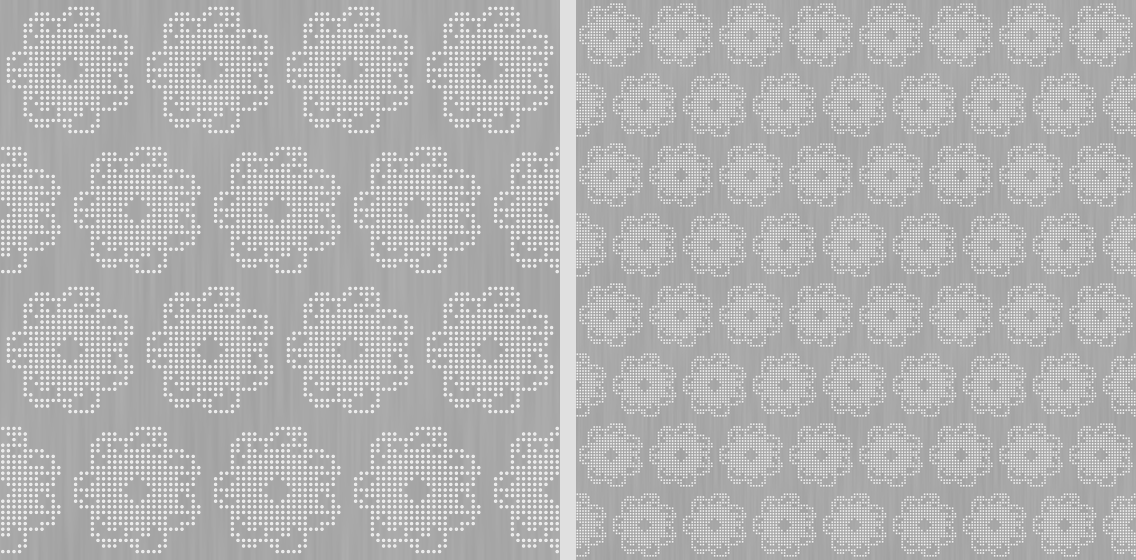
Left: one tile. Right: repeated 2 by 2.
This pattern is drawn by a Shadertoy shader. Its source:

```glsl
#define REPEATS 4          // flowers across and down
#define PITCH 25           // dot cells per flower
#define STAGGER 12         // cell shift of alternate rows
#define PETALS 7.0
#define PETAL_CENTER 7.7   // lengths in dot cells
#define PETAL_RADIUS 4.19
#define EYE_RADIUS 2.1
#define DOT_RADIUS 0.305
#define STRAY_DOTS 0.2     // share of dots left inside the petal gaps
#define METAL vec3(0.657)
#define DOT_COLOR vec3(0.93)
#define GRAIN 0.035

float hash(ivec2 p) {
    uint h = uint(p.x) * 1597334677u ^ uint(p.y) * 3812015801u;
    h = (h ^ (h >> 15u)) * 2246822519u;
    h = (h ^ (h >> 13u)) * 3266489917u;
    return float((h ^ (h >> 16u)) >> 8u) / 16777216.0;
}

// Value noise that wraps after one canvas
float wrapNoise(vec2 uv, ivec2 period, int seed) {
    vec2 p = uv * vec2(period);
    ivec2 a = ivec2(floor(p));
    ivec2 b = (a + 1) % period;
    a = a % period;
    vec2 f = fract(p);
    f = f * f * (3.0 - 2.0 * f);
    ivec2 s = ivec2(seed * 1013, seed * 571);
    return mix(mix(hash(a + s), hash(ivec2(b.x, a.y) + s), f.x),
               mix(hash(ivec2(a.x, b.y) + s), hash(b + s), f.x), f.y);
}

// Whether the flower has a dot at this cell, counted from its center
bool flowerHasDot(ivec2 cell) {
    vec2 p = vec2(cell);
    float r = length(p);
    if (r < EYE_RADIUS) return false;

    // Fold into one petal, the first pointing left
    float sector = 6.2831853 / PETALS;
    float angle = atan(p.y, -p.x);
    angle -= sector * floor(angle / sector + 0.5);
    vec2 q = r * vec2(cos(angle), sin(angle)) - vec2(PETAL_CENTER, 0.0);
    float d = length(q);

    // Open crescent between the petal rim and its core
    bool gap = q.x > -0.7 && d > 1.35 && d < 2.85;
    if (gap) return hash(cell + 64) < STRAY_DOTS;
    return d < PETAL_RADIUS || r < PETAL_CENTER;
}

// Vertically brushed sheet
vec3 brushedMetal(vec2 uv) {
    float grain = 0.35 * wrapNoise(uv, ivec2(240, 10), 1)
                + 0.35 * wrapNoise(uv, ivec2(96, 6), 2)
                + 0.30 * wrapNoise(uv, ivec2(9, 4), 3);
    return METAL + GRAIN * 2.0 * (grain - 0.5);
}

void mainImage(out vec4 fragColor, in vec2 fragCoord) {
    vec2 uv = fragCoord / iResolution.xy;
    int cells = REPEATS * PITCH;
    vec2 grid = uv * float(cells);
    float pixel = float(cells) / min(iResolution.x, iResolution.y);

    // Staggered flowers on one shared dot grid
    ivec2 cell = ivec2(floor(grid));
    int row = cell.y / PITCH;
    cell.x += row % 2 == 0 ? cells - STAGGER : 0;
    ivec2 local = cell % PITCH - PITCH / 2;

    // Round dots with a faintly brighter rim
    float d = length(fract(grid) - 0.5);
    float dotMask = 1.0 - smoothstep(-0.6 * pixel, 0.6 * pixel, d - DOT_RADIUS);
    dotMask *= float(flowerHasDot(local));
    vec3 dotShade = DOT_COLOR + 0.03 * (smoothstep(0.08, 0.24, d) - 0.6);

    fragColor = vec4(mix(brushedMetal(uv), dotShade, dotMask), 1.0);
}
```
